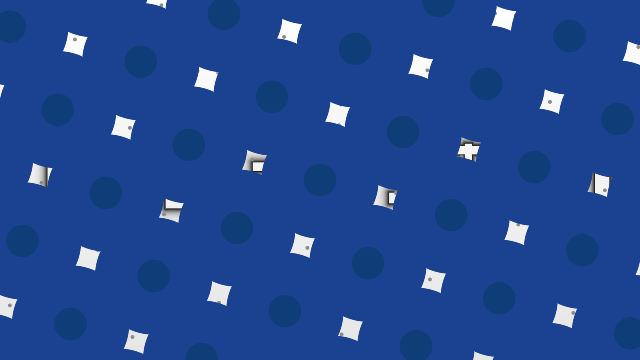
Give the GLSL for this pattern, as a Shadertoy shader.

```glsl
// Tilted lattice of dark discs and concave windows that open onto a dotted, shadowed layer.

const float CELL = 0.2667;        // lattice period, in canvas heights
const float DISC_RADIUS = 0.169;  // in cells
const float GAP_RADIUS = 0.611;   // windows are what lies outside these circles, in cells
const float DOT_CELL = 0.0578;    // period of the small dots, in canvas heights
const float DOT_RADIUS = 0.0053;

const vec3 BLUE = vec3(0.10, 0.26, 0.57);
const vec3 DARK_BLUE = vec3(0.06, 0.24, 0.47);
const vec3 DOT_GREY = vec3(0.55);

vec2 rotate(vec2 p, float degrees) {
    float a = radians(degrees);
    float c = cos(a), s = sin(a);
    return vec2(c * p.x + s * p.y, c * p.y - s * p.x);
}

// Distance to the nearest point of the unit square lattice
float latticeDistance(vec2 q) {
    return length(q - round(q));
}

float boxDistance(vec2 p, vec2 halfSize) {
    vec2 d = abs(p) - halfSize;
    return length(max(d, 0.0)) + min(max(d.x, d.y), 0.0);
}

// Coverage of the inside of a shape, smoothed over one pixel
float fill(float d, float pixel) {
    return smoothstep(0.5 * pixel, -0.5 * pixel, d);
}

// Plain plates across the middle band: centre, half size
float platesDistance(vec2 p) {
    vec4 plates[7] = vec4[7](
        vec4(-0.748, 0.014, 0.009, 0.070),
        vec4(-0.387, -0.044, 0.042, 0.035),
        vec4(-0.162, 0.037, 0.025, 0.012),
        vec4(0.215, -0.050, 0.023, 0.015),
        vec4(0.412, 0.083, 0.035, 0.012),
        vec4(0.412, 0.074, 0.010, 0.027),
        vec4(0.784, -0.012, 0.020, 0.070));
    float d = 10.0;
    for (int i = 0; i < 7; i++) {
        d = min(d, boxDistance(p - plates[i].xy, plates[i].zw));
    }
    return d;
}

// Pale layer seen through the windows
vec3 windowLayer(vec2 p, float pixel) {
    float paper = mix(0.90, 1.0, p.y + 0.5);

    // Soft shadow around each plate
    float plate = platesDistance(p);
    float shadow = exp(-max(plate, 0.0) * 100.0) * (1.0 - fill(plate, pixel));
    vec3 color = vec3(paper * (1.0 - shadow));

    // Small dots on their own, slightly turned lattice
    vec2 q = rotate(p, -5.0) / DOT_CELL - vec2(0.68, 0.70);
    float dotEdge = latticeDistance(q) * DOT_CELL - DOT_RADIUS;
    return mix(color, DOT_GREY, fill(dotEdge, pixel));
}

void mainImage(out vec4 fragColor, in vec2 fragCoord) {
    float pixel = 1.0 / iResolution.y;
    vec2 p = (fragCoord - 0.5 * iResolution.xy) * pixel;

    // One distance field gives both the discs and the gaps between circles
    float r = latticeDistance(rotate(p, 30.0) / CELL);
    float disc = fill((r - DISC_RADIUS) * CELL, pixel);
    float window = fill((GAP_RADIUS - r) * CELL, pixel);

    vec3 color = mix(BLUE, DARK_BLUE, disc);
    color = mix(color, windowLayer(p, pixel), window);
    fragColor = vec4(color, 1.0);
}
```
